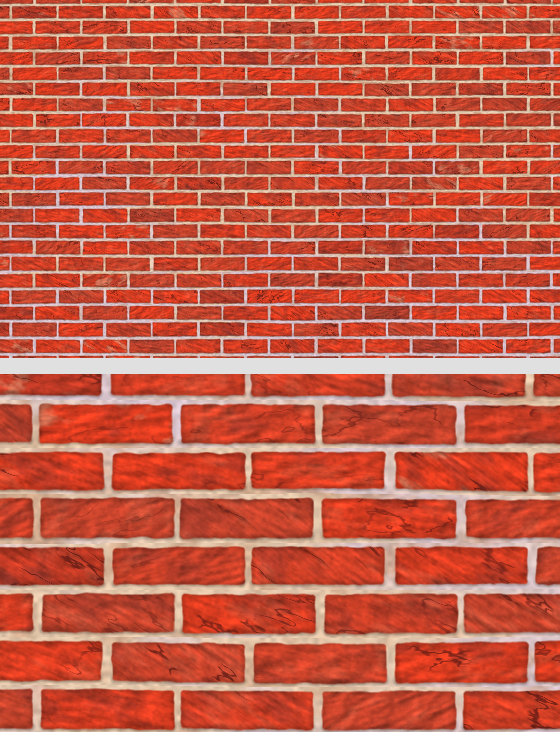
Top, the full canvas; bottom, a detail of the centre.
A WebGL 1 fragment shader for this texture:

```glsl
precision highp float;

uniform vec2 u_resolution;

const float BRICKS_ACROSS = 11.9;
const float ROWS_DOWN = 22.5;
const float BRICK_ASPECT = 2.95;
const vec2 JOINT_HALF = vec2(0.075, 0.088);

const vec3 BRICK_RED = vec3(0.86, 0.235, 0.125);
const vec3 BRICK_DULL = vec3(0.76, 0.26, 0.17);
const vec3 BRICK_BURNT = vec3(0.52, 0.20, 0.17);
const vec3 BRICK_CHALK = vec3(0.80, 0.47, 0.36);
const vec3 MORTAR_CREAM = vec3(0.89, 0.78, 0.67);
const vec3 MORTAR_LILAC = vec3(0.85, 0.77, 0.81);
const vec3 MORTAR_TAN = vec3(0.77, 0.58, 0.46);
const vec3 CRACK = vec3(0.36, 0.10, 0.08);

float hash(vec2 p) {
  return fract(sin(dot(p, vec2(127.1, 311.7))) * 43758.5453);
}

float noise(vec2 p) {
  vec2 i = floor(p);
  vec2 f = fract(p);
  f = f * f * (3.0 - 2.0 * f);
  float low = mix(hash(i), hash(i + vec2(1.0, 0.0)), f.x);
  float high = mix(hash(i + vec2(0.0, 1.0)), hash(i + vec2(1.0, 1.0)), f.x);
  return mix(low, high, f.y);
}

float fbm(vec2 p) {
  float sum = 0.0;
  float weight = 0.5;
  for (int i = 0; i < 4; i++) {
    sum += weight * noise(p);
    p = p * 2.03 + vec2(17.3, 9.1);
    weight *= 0.5;
  }
  return sum / 0.9375;
}

float roundedBox(vec2 p, vec2 halfSize, float radius) {
  vec2 q = abs(p) - halfSize + radius;
  return length(max(q, 0.0)) + min(max(q.x, q.y), 0.0) - radius;
}

// Wall coordinates in bricks and rows; rows grow slightly taller downwards
vec2 wallCoords(vec2 uv) {
  float t = 1.0 - uv.y;
  return vec2(uv.x * BRICKS_ACROSS - 0.225, -0.287 + t * (23.55 - 1.05 * t));
}

// Slanted grain, its direction chosen per brick
vec2 grainCoords(vec2 p, vec2 id) {
  float slope = (hash(id + 3.7) - 0.35) * 1.1;
  return vec2(p.x, p.y - slope * p.x) + 11.0 * vec2(hash(id + 5.1), hash(id + 8.3));
}

vec3 mortarColor(vec2 p, float depth) {
  float lilac = smoothstep(0.35, 0.7, fbm(p * 0.3) + 0.45 * (depth - 0.5));
  vec3 color = mix(MORTAR_CREAM, MORTAR_LILAC, lilac);
  float stain = smoothstep(0.48, 0.78, fbm(p * 1.4 + 31.0));
  color = mix(color, MORTAR_TAN, stain * mix(0.8, 0.35, depth));
  return color * (0.91 + 0.18 * noise(p * 9.0));
}

vec3 brickColor(vec2 p, vec2 id) {
  vec2 grain = grainCoords(p, id);
  vec3 color = mix(BRICK_RED, BRICK_DULL, smoothstep(0.3, 0.95, hash(id)));

  // Burnt bricks, smoky blotches and chalky patches
  float burnt = smoothstep(0.84, 1.0, hash(id + 21.0));
  float smoke = smoothstep(0.48, 0.76, fbm(grain * vec2(1.3, 2.4)));
  color = mix(color, BRICK_BURNT, 0.4 * burnt + 0.42 * smoke);
  float chalky = 0.2 + 0.6 * step(0.88, hash(id + 37.0));
  float patches = smoothstep(0.52, 0.75, fbm(grain * vec2(1.8, 3.0) + 43.0));
  color = mix(color, BRICK_CHALK, chalky * patches);

  // Rough relief lit from the upper left
  vec2 rough = grain * vec2(2.4, 5.5);
  float relief = fbm(rough) - fbm(rough + vec2(0.25, 0.4));
  color *= 1.0 + 0.65 * relief + 0.12 * (noise(p * 16.0) - 0.5);

  // Broken dark creases along the grain
  float ridge = abs(fbm(grain * vec2(1.1, 2.8) + 71.0) - 0.5);
  float broken = smoothstep(0.5, 0.7, noise(grain * vec2(1.4, 2.0) + 90.0));
  float crease = (1.0 - smoothstep(0.004, 0.035, ridge)) * broken;
  return mix(color, CRACK, crease * (0.3 + 0.5 * hash(id + 53.0)));
}

void main() {
  vec2 uv = gl_FragCoord.xy / u_resolution;
  float pixel = ROWS_DOWN / u_resolution.y;
  vec2 wall = wallCoords(uv);
  wall.y += 0.08 * (noise(wall * vec2(0.5, 0.8)) - 0.5);

  // Running bond: odd rows shift by half a brick
  float row = floor(wall.y);
  wall.x += 0.5 * mod(row, 2.0);
  vec2 id = vec2(floor(wall.x), row);
  vec2 scale = vec2(BRICK_ASPECT, 1.0);
  vec2 p = wall * scale;
  vec2 local = (fract(wall) - 0.5) * scale;

  // Uneven brick outline
  vec2 jitter = vec2(hash(id + 61.0), hash(id + 67.0)) - 0.5;
  vec2 halfSize = 0.5 * scale - JOINT_HALF - 0.03 * abs(jitter);
  float edge = roundedBox(local - jitter * vec2(0.07, 0.03), halfSize, 0.07);
  edge += 0.07 * (fbm(p * 3.5 + 13.0) - 0.5);

  // Bricks darken at the rim and cast a thin shade on the joint below
  vec3 brick = brickColor(p, id);
  brick *= 1.0 - 0.16 * smoothstep(-0.13, 0.0, edge);
  vec3 mortar = mortarColor(p, 1.0 - uv.y);
  float shade = (1.0 - smoothstep(0.0, 0.08, edge)) * smoothstep(0.2, 0.45, local.y);
  mortar *= 1.0 - 0.25 * shade;

  float coverage = 1.0 - smoothstep(-0.5 * pixel - 0.015, 0.5 * pixel + 0.015, edge);
  gl_FragColor = vec4(mix(mortar, brick, coverage), 1.0);
}
```
